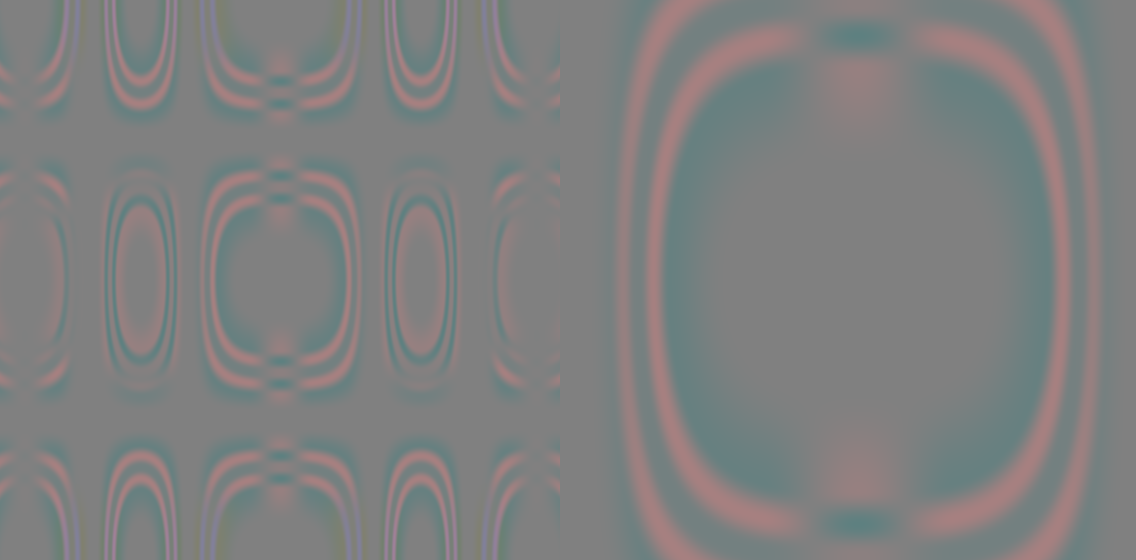
Left, the full canvas; right, a detail of the centre.
A Shadertoy shader for this pattern:

```glsl
// Faint red and teal contour rings around the cells of a cosine lattice on grey.
// A separable wave field gives each cell its level; a windowed ripple of that
// level draws the rings, with sign flips per cell and blue fringes at the ends.

const float PI = 3.14159265;
const vec3 GREY = vec3(0.502);
const float RED_AMP = 0.125;
const float BLUE_AMP = 0.085;
const float CENTRE_SHIFT = 0.003;
const float RING_PERIOD = 0.0805;   // spacing of rings in level angle
const float RING_MIDDLE = 0.331;    // level angle of the middle ring
const float RING_BIAS = 0.2;        // widens the bright rings

// Per column kind: centre, narrow ellipse, side
const vec3 CELL_CENTRE = vec3(0.0, 0.5, 0.914);
const vec3 CELL_HALF = vec3(0.3333, 0.1667, 0.247);
const vec3 CELL_BULGE = vec3(1.75, 1.0, 1.1);
const vec3 EDGE_FADE = vec3(0.75, 0.5, 0.97);
const vec3 EDGE_START = vec3(0.70, 0.65, 0.48);
const vec3 EDGE_END = vec3(0.95, 1.0, 0.78);
const vec3 END_FADE = vec3(0.95, 0.3, 0.4);
const vec3 NOTCH = vec3(0.95, 0.0, 0.55);
const vec3 FLIP = vec3(0.0, 0.95, 0.85);
const vec3 FLIP_START = vec3(0.2, 0.22, 0.16);
const vec3 FLIP_END = vec3(0.4, 0.50, 0.34);

// Smooth ramp from 1 below lo to 0 above hi
float fall(float lo, float hi, float v)
{
    return 1.0 - smoothstep(lo, hi, v);
}

// Two bright rings between three dark ones; the middle dark ring is weak,
// the end ones hold their sign and fade out softly
float ringProfile(float angle)
{
    float d = angle - RING_MIDDLE;
    float window = smoothstep(0.13, 0.26, angle) * fall(0.405, 0.47, angle);
    float middle = 1.0 - 0.5 * exp(-pow(d / 0.016, 2.0));
    float turn = clamp(d / RING_PERIOD, -1.0, 1.0);
    return (RING_BIAS - cos(2.0 * PI * turn)) * window * middle;
}

void mainImage(out vec4 fragColor, in vec2 fragCoord)
{
    vec2 p = 2.0 * fragCoord / iResolution.xy - 1.0;
    p.x -= CENTRE_SHIFT;
    vec2 a = abs(p);

    // Choose the column and its local distance from the cell axis
    int kind = a.x < 1.0 / 3.0 ? 0 : (a.x < 2.0 / 3.0 ? 1 : 2);
    float offset = abs(a.x - CELL_CENTRE[kind]);
    float s = min(offset / CELL_HALF[kind], 1.0);

    // Level of the wave field, as an angle: 0 at cell centres, 0.5 between cells
    float across = cos(0.5 * PI * pow(s, CELL_BULGE[kind]));
    float level = abs(across * cos(PI * a.y));
    float rings = ringProfile(acos(clamp(level, 0.0, 1.0)) / PI);

    // Thin outer lines fade toward the steep sides and the canvas ends
    float sideFade = 1.0 - EDGE_FADE[kind]
        * smoothstep(EDGE_START[kind], EDGE_END[kind], s);
    float endFade = 1.0 - END_FADE[kind]
        * smoothstep(0.68, 0.88, a.y) * smoothstep(0.4, 0.7, s);

    // Sign changes: a notch on the cell axis and a flip in the middle row
    float notch = 1.0 - 2.0 * NOTCH[kind] * fall(0.0, 0.115, offset);
    float flip = 1.0 - 2.0 * FLIP[kind] * fall(FLIP_START[kind], FLIP_END[kind], a.y);

    // Red carries the rings, blue only the steep fringes near top and bottom
    float red = RED_AMP * rings * notch * flip * sideFade * endFade;
    float blue = BLUE_AMP * rings * smoothstep(0.70, 0.95, a.y)
        * smoothstep(0.3, 0.6, s);
    fragColor = vec4(GREY + vec3(red, 0.0, blue), 1.0);
}
```
